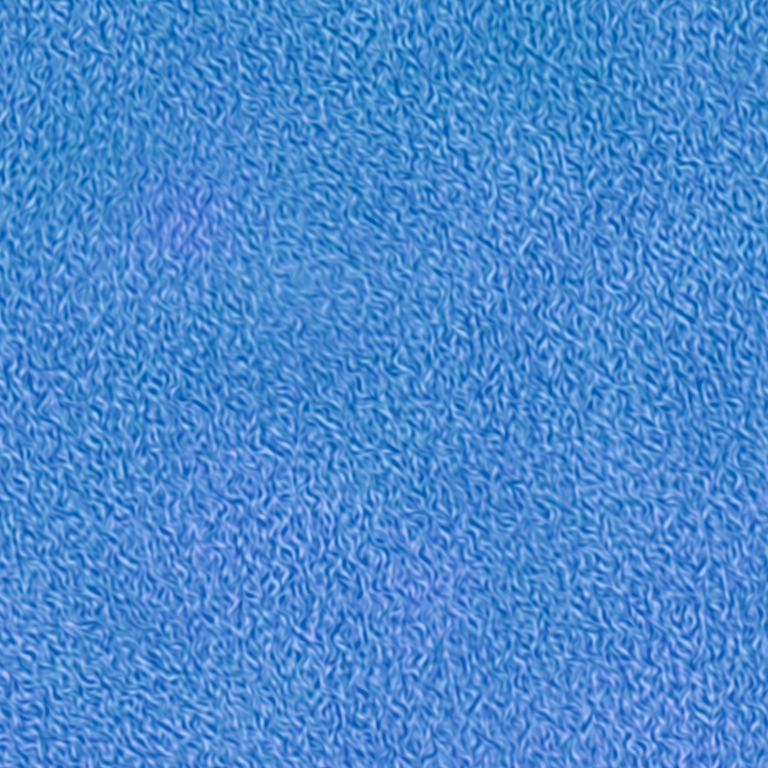
Reproduce this texture procedurally as a Shadertoy shader.

```glsl
const vec3 MID_BLUE = vec3(0.287, 0.542, 0.815);
const vec3 TONE_STEP = vec3(0.112, 0.076, 0.053);
const vec3 VIOLET_SHIFT = vec3(0.048, -0.004, 0.024);
const float STRAND_SCALE = 148.0;

float hash(vec2 p) {
    vec3 q = fract(vec3(p.xyx) * 0.1031);
    q += dot(q, q.yzx + 33.33);
    return fract((q.x + q.y) * q.z);
}

float cornerSlope(vec2 cell, vec2 offset) {
    float a = 6.28318 * hash(cell);
    return dot(vec2(cos(a), sin(a)), offset);
}

float gradientNoise(vec2 p) {
    vec2 cell = floor(p);
    vec2 f = p - cell;
    vec2 w = f * f * (3.0 - 2.0 * f);
    vec2 e = vec2(1.0, 0.0);
    float low = mix(cornerSlope(cell, f), cornerSlope(cell + e.xy, f - e.xy), w.x);
    float high = mix(cornerSlope(cell + e.yx, f - e.yx), cornerSlope(cell + e.xx, f - e.xx), w.x);
    return mix(low, high, w.y);
}

vec2 rotate(vec2 p, float a) {
    float c = cos(a), s = sin(a);
    return vec2(c * p.x - s * p.y, s * p.x + c * p.y);
}

// Mostly upright strands leaning left, with slight bends
vec2 strandDirection(vec2 uv) {
    float lean = 0.8 * gradientNoise(uv * 3.0 + 17.3);
    float bend = 1.9 * gradientNoise(uv * 48.0 + 41.7);
    float angle = 1.97 + lean + bend;
    return vec2(cos(angle), sin(angle));
}

float grain(vec2 uv) {
    return gradientNoise(rotate(uv, 0.6) * STRAND_SCALE + 211.0);
}

// Averages grain along the flow, giving roughly unit deviation
float strands(vec2 uv) {
    const float stepLength = 0.32;
    const float spread = 0.52;
    float sum = grain(uv);
    float total = 1.0;
    for (int side = -1; side <= 1; side += 2) {
        vec2 p = uv;
        for (int i = 1; i <= 4; i++) {
            p += float(side) * strandDirection(p) * stepLength / STRAND_SCALE;
            float x = stepLength * float(i) / spread;
            float weight = exp(-0.5 * x * x);
            sum += weight * grain(p);
            total += weight;
        }
    }
    return 7.6 * sum / total;
}

float blot(vec2 uv, vec2 center, float radius) {
    vec2 d = (uv - center) / radius;
    return exp(-dot(d, d));
}

void mainImage(out vec4 fragColor, in vec2 fragCoord) {
    vec2 uv = fragCoord / iResolution.y;

    // Broad patches of softer contrast
    float softness = 0.25 * blot(uv, vec2(0.22, 0.80), 0.16)
                   + 0.20 * blot(uv, vec2(0.40, 0.61), 0.10);
    float contrast = 1.0 - softness + 0.25 * gradientNoise(uv * 4.0 + 5.0);

    // Fine strands over faint clumps
    float tone = 1.06 * contrast * strands(uv);
    tone += 0.5 * gradientNoise(uv * 60.0 + 90.0);
    tone += 0.5 * gradientNoise(uv * 7.0 + 31.0) - 0.3 * softness;
    tone = clamp(tone, -2.4, 2.8);

    // Teal above, violet below, with faint mottling
    float violet = 1.5 * (0.55 - uv.y) + 0.9 * gradientNoise(uv * 5.0 + 63.0);
    violet += 1.2 * gradientNoise(uv * 48.0 + 12.0);
    violet += 1.4 * blot(uv, vec2(0.24, 0.71), 0.06);
    violet += 0.8 * blot(uv, vec2(0.57, 0.25), 0.06);

    vec3 color = MID_BLUE + TONE_STEP * tone + VIOLET_SHIFT * violet;
    fragColor = vec4(clamp(color, 0.0, 1.0), 1.0);
}
```
